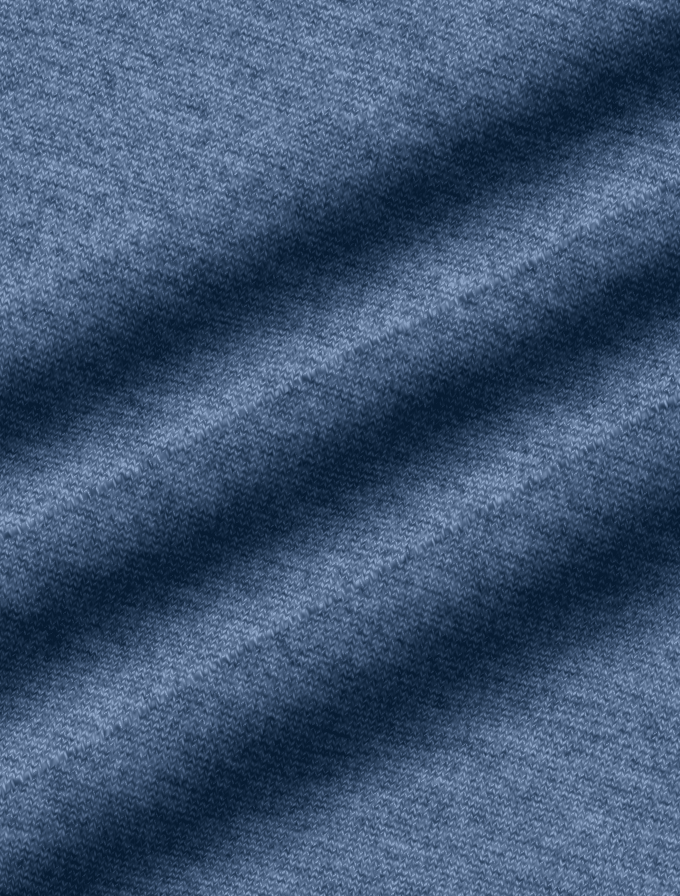
Write a WebGL 1 fragment shader that draws this texture.

```glsl
precision highp float;
// Heathered blue knit cloth lying in three diagonal folds.
// Each fold is a shade profile between two crest lines; a rotated grid of
// V-shaped stitches, streaky dye noise and fine fuzz make up the surface.

uniform vec2 u_resolution;

#define WALE_PITCH 0.0078
#define COURSE_PITCH 0.0068
#define KNIT_TILT 0.30
#define STITCH_DEPTH 0.46
#define HEATHER_DEPTH 0.34
#define FUZZ_DEPTH 0.46
#define FLAT_TONE 0.69
#define CREST_TONE 0.53
#define SHADOW_TONE 0.01
#define VALLEY_TONE 0.76
#define LAST_FOLD_WIDTH 0.32
#define LAST_TONE 0.66

float hash(vec2 p) {
  vec3 q = fract(vec3(p.xyx) * 0.1031);
  q += dot(q, q.yzx + 33.33);
  return fract((q.x + q.y) * q.z);
}

float noise(vec2 p) {
  vec2 i = floor(p);
  vec2 f = fract(p);
  f = f * f * (3.0 - 2.0 * f);
  float low = mix(hash(i), hash(i + vec2(1.0, 0.0)), f.x);
  float high = mix(hash(i + vec2(0.0, 1.0)), hash(i + vec2(1.0, 1.0)), f.x);
  return mix(low, high, f.y);
}

float fbm(vec2 p) {
  float sum = 0.0;
  float weight = 0.5;
  for (int k = 0; k < 3; k++) {
    sum += weight * noise(p);
    p = p * 2.03 + 17.1;
    weight *= 0.5;
  }
  return sum / 0.875;
}

// Shade from a crest (t = 0) through its shadow to the next valley (t = 1).
float foldShade(float t) {
  float shade = mix(CREST_TONE, SHADOW_TONE, smoothstep(0.08, 0.45, t));
  return mix(shade, VALLEY_TONE, smoothstep(0.48, 0.96, t));
}

float clothTone(vec2 p) {
  float wobble = 0.008 * (noise(p * 7.0) - 0.5);
  float crest1 = 0.648 + 0.540 * p.x + wobble;
  float crest2 = 0.398 + 0.528 * p.x + wobble;
  float crest3 = 0.115 + 0.584 * p.x + wobble;
  float d1 = crest1 - p.y;
  float d2 = crest2 - p.y;
  float d3 = crest3 - p.y;
  float tone = FLAT_TONE;
  tone = mix(tone, foldShade(d1 / (crest1 - crest2)), smoothstep(-0.012, 0.014, d1));
  tone = mix(tone, foldShade(d2 / (crest2 - crest3)), smoothstep(-0.003, 0.006, d2));
  float last = min(foldShade(d3 / LAST_FOLD_WIDTH), LAST_TONE);
  tone = mix(tone, last, smoothstep(-0.003, 0.006, d3));
  return tone + 0.09 * (fbm(p * 9.0) - 0.5);
}

// Columns of mirrored slanted loops, centred on zero.
float knit(vec2 q, float pixel) {
  float column = q.x / WALE_PITCH;
  float side = abs(fract(column) - 0.5);
  float row = q.y / COURSE_PITCH - 1.2 * side;
  float loops = 0.5 + 0.5 * cos(6.2832 * row);
  float groove = smoothstep(0.0, 0.16, side) * (1.0 - smoothstep(0.34, 0.5, side));
  float yarn = 0.5 + hash(vec2(floor(column * 2.0), floor(row)));
  float visible = 1.0 - smoothstep(0.3, 0.7, pixel / COURSE_PITCH);
  return (loops * (0.25 + 0.75 * groove) * yarn - 0.33) * visible;
}

vec3 denim(float v) {
  vec3 deep = vec3(0.05, 0.13, 0.22);
  vec3 middle = vec3(0.27, 0.36, 0.485);
  vec3 pale = vec3(0.49, 0.58, 0.71);
  vec3 color = mix(deep, middle, clamp(v * 2.0, -0.1, 1.0));
  return mix(color, pale, clamp(v * 2.0 - 1.0, 0.0, 1.3));
}

void main() {
  float pixel = 1.0 / u_resolution.y;
  vec2 p = gl_FragCoord.xy * pixel;
  float tone = clothTone(p);

  // Cloth coordinates: tilted grid, bent gently by the folds.
  float c = cos(KNIT_TILT);
  float s = sin(KNIT_TILT);
  vec2 q = vec2(c * p.x - s * p.y, s * p.x + c * p.y);
  q += 0.012 * vec2(tone, -tone) + 0.004 * (noise(p * 14.0) - 0.5);

  // Dye streaks run along the courses, with finer fibres on top.
  float streak = fbm(q * vec2(20.0, 95.0)) - 0.5;
  float fibre = noise(q * vec2(90.0, 260.0) + 31.0) - 0.5;
  float fuzz = noise(q * vec2(330.0, 270.0) + 57.0) - 0.5;

  float relief = 0.35 + 0.85 * clamp(tone, 0.0, 0.75);
  float detail = STITCH_DEPTH * knit(q, pixel);
  detail += HEATHER_DEPTH * (streak + 0.6 * fibre);
  detail += FUZZ_DEPTH * fuzz;
  gl_FragColor = vec4(denim(tone + relief * detail), 1.0);
}
```
